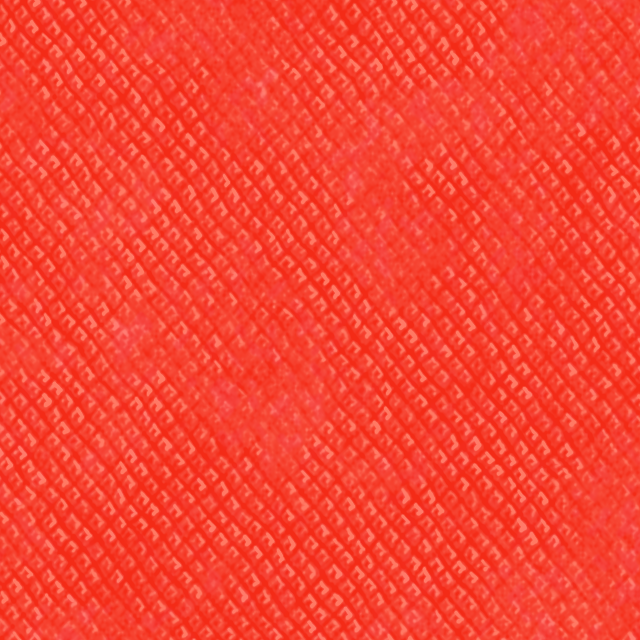
Write a Shadertoy shader that draws this texture.

```glsl
// Red embossed leatherette: a lattice of small steep diamonds with crossing
// grooves and a lit ridge with a bead in each cell. Noise bends the lattice,
// wears the relief away in patches and adds a fine grain along the diagonals.

#define FALLING_LINES vec2(29.0, 23.0)  // falling grooves across and down
#define RISING_LINES vec2(27.0, 25.0)   // rising grooves across and down
#define GROOVE_WIDTH 0.15               // in units of one cell
#define WARP 0.14                       // bending of the lattice, in cells
#define WEAR_SCALE 8.5                  // worn patches across the canvas
#define GRAIN_SCALE 5.5                 // grain specks along one cell side
#define GRAIN 0.36
#define BROAD_TONE 0.24                 // light and dark drift of the sheet
#define DEEP_RED vec3(0.957, 0.168, 0.088)
#define MID_RED vec3(0.965, 0.262, 0.192)
#define LIT_CORAL vec3(1.0, 0.475, 0.39)
#define PINK_TINT vec3(0.0, 0.012, 0.06)

float hash(vec2 p) {
    return fract(sin(dot(p, vec2(127.1, 311.7))) * 43758.5453);
}

float noise(vec2 p) {
    vec2 cell = floor(p), f = fract(p);
    f = f * f * (3.0 - 2.0 * f);
    return mix(mix(hash(cell), hash(cell + vec2(1, 0)), f.x),
               mix(hash(cell + vec2(0, 1)), hash(cell + vec2(1, 1)), f.x), f.y);
}

float fbm(vec2 p) {
    float sum = 0.0, weight = 0.5;
    for (int i = 0; i < 3; i++) {
        sum += weight * noise(p);
        p = p * 2.03 + 17.3;
        weight *= 0.5;
    }
    return sum / 0.875;
}

float segmentDistance(vec2 p, vec2 a, vec2 b) {
    vec2 ab = b - a;
    return length(p - a - ab * clamp(dot(p - a, ab) / dot(ab, ab), 0.0, 1.0));
}

// Soft stroke: one at distance 0, fading to zero at the given width
float stroke(float dist, float width, float blur) {
    return 1.0 - smoothstep(0.0, width + blur, dist);
}

// Signed relief of the diamonds; x runs up-right and y runs down-right
float diamondRelief(vec2 lattice) {
    vec2 id = floor(lattice), p = fract(lattice);
    vec2 blur = fwidth(lattice);
    float soft = 0.6 * max(blur.x, blur.y);
    vec2 edge = min(p, 1.0 - p);

    // Grooves: the falling diagonals are stronger
    float falling = stroke(edge.x, GROOVE_WIDTH, soft);
    float rising = stroke(edge.y, GROOVE_WIDTH, soft);

    // Lit ridge on the upper right face, ending in a bead that hooks inward
    float vary = hash(id + 3.7);
    vec2 q = p + 0.16 * (vec2(hash(id), hash(id + 9.1)) - 0.5);
    float ridge = stroke(segmentDistance(q, vec2(0.74, 0.22), vec2(0.74, 0.70)), 0.15, soft);
    float hook = stroke(segmentDistance(q, vec2(0.72, 0.68), vec2(0.50, 0.66)), 0.16, soft);
    float rim = stroke(segmentDistance(q, vec2(0.72, 0.24), vec2(0.34, 0.24)), 0.14, soft);
    float hollow = stroke(length(q - vec2(0.42, 0.46)), 0.24, soft);

    float lit = max(max(ridge * 0.85, hook * 0.9), rim * 0.4);
    return lit * mix(0.4, 1.1, vary) - 0.46 * falling - 0.28 * rising - 0.26 * hollow;
}

void mainImage(out vec4 fragColor, in vec2 fragCoord) {
    vec2 uv = fragCoord / iResolution.xy;

    // Diagonal lattice, gently bent
    vec2 straight = vec2(dot(uv, FALLING_LINES), dot(uv, RISING_LINES * vec2(1, -1)));
    vec2 bend = vec2(noise(uv * 24.0), noise(uv * 24.0 + 41.0)) - 0.5;
    vec2 lattice = straight + 2.0 * WARP * bend;

    // Worn patches and smaller smudges weaken the relief
    float crispness = smoothstep(0.32, 0.66, fbm(uv * WEAR_SCALE + 5.0));
    float smudge = noise(straight * 0.6 + 23.0);
    float depth = mix(0.32, 0.95, crispness) * mix(0.65, 1.15, smudge);

    // Grain at two sizes, laid along the diagonals
    float fine = noise(straight * GRAIN_SCALE) - 0.5;
    float coarse = noise(straight * GRAIN_SCALE * 0.47 + 61.0) - 0.5;

    float tone = 0.385 + depth * diamondRelief(lattice);
    tone += GRAIN * (fine + 0.6 * coarse);
    tone += BROAD_TONE * (fbm(uv * 6.0 + 90.0) - 0.5) + 0.08 * (1.0 - crispness) * smudge;
    tone = clamp(tone, 0.0, 1.0);

    // Three-step colour ramp, then pink specks where the relief is worn
    vec3 color = mix(DEEP_RED, MID_RED, smoothstep(0.0, 0.46, tone));
    color = mix(color, LIT_CORAL, smoothstep(0.38, 0.94, tone));
    float pink = smoothstep(0.5, 0.85, noise(straight * 1.5 + 80.0));
    color += PINK_TINT * pink * (1.0 - 0.6 * crispness);

    fragColor = vec4(clamp(color, 0.0, 1.0), 1.0);
}
```
